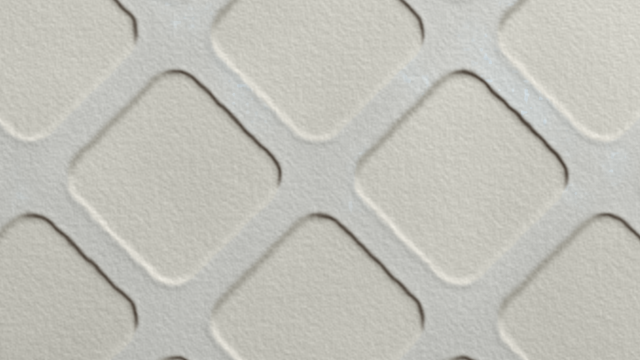
This texture is drawn by a Shadertoy shader. Its source:

```glsl
const float PITCH = 0.563;
const float HALF_SIDE = 0.235;
const float CORNER = 0.088;
const vec2 FIRST_CENTER = vec2(0.484, 0.507);

const vec3 FLOOR_COLOR = vec3(0.770, 0.765, 0.730);
const vec3 RIDGE_COLOR = vec3(0.757, 0.760, 0.742);
const vec3 SHADOW_COLOR = vec3(0.31, 0.275, 0.24);
const vec3 SHADE_COLOR = vec3(0.56, 0.55, 0.51);
const vec3 LIGHT_COLOR = vec3(0.90, 0.89, 0.855);
const vec3 FROST_COLOR = vec3(0.82, 0.87, 0.90);

float hash(vec2 p) {
    return fract(sin(dot(p, vec2(127.1, 311.7))) * 43758.5453);
}

float noise(vec2 p) {
    vec2 i = floor(p);
    vec2 f = fract(p);
    f = f * f * (3.0 - 2.0 * f);
    return mix(mix(hash(i), hash(i + vec2(1.0, 0.0)), f.x),
               mix(hash(i + vec2(0.0, 1.0)), hash(i + vec2(1.0, 1.0)), f.x), f.y);
}

float fbm(vec2 p) {
    float sum = 0.0;
    float weight = 0.5;
    for (int i = 0; i < 4; i++) {
        sum += weight * noise(p);
        p = p * 2.03 + 17.3;
        weight *= 0.5;
    }
    return sum;
}

// Distance to a rounded square in x, outward normal in yz
vec3 roundedSquare(vec2 p, float halfSide, float radius) {
    vec2 w = abs(p) - (halfSide - radius);
    vec2 outer = max(w, 0.0);
    float d = length(outer) + min(max(w.x, w.y), 0.0) - radius;
    vec2 normal = sign(p) * outer / max(length(outer), 1e-4);
    return vec3(d, normal);
}

// Soft line centred on a given distance
float band(float d, float center, float width) {
    float x = (d - center) / width;
    return exp(-x * x);
}

float facing(vec2 normal, vec2 direction, float start, float end) {
    return smoothstep(start, end, dot(normal, normalize(direction)));
}

// Sand height and its slope toward the light
float sandHeight(vec2 p) {
    return 0.65 * noise(p * 95.0) + 0.35 * noise(p * 190.0 + 31.0);
}

float sandRelief(vec2 p) {
    return sandHeight(p) - sandHeight(p + vec2(0.0035, 0.0045));
}

void mainImage(out vec4 fragColor, in vec2 fragCoord) {
    vec2 uv = fragCoord / iResolution.xy;
    vec2 p = fragCoord / iResolution.y;
    float pixel = 1.0 / iResolution.y;

    // Diagonal grid: x points up-right, y points up-left
    vec2 q = p - FIRST_CENTER;
    q = vec2(q.x + q.y, q.y - q.x) * 0.70711;
    vec2 cell = floor(q / PITCH + 0.5);
    vec2 local = q - cell * PITCH;
    float variation = hash(cell + 4.7);

    // Recess with a slightly uneven rim
    vec3 recess = roundedSquare(local, HALF_SIDE, CORNER);
    float d = recess.x + 0.005 * (noise(p * 38.0) - 0.5) + 0.004 * (fbm(p * 9.0) - 0.5);
    vec2 normal = recess.yz;
    float inside = 1.0 - smoothstep(-0.002 - pixel, 0.002 + pixel, d);

    // Base colours and uneven overall light
    vec3 color = mix(RIDGE_COLOR, FLOOR_COLOR, inside);
    color += 0.055 * (uv.y - 0.5) + 0.025 * (uv.x - 0.5);
    color += 0.045 * (fbm(p * 4.0 + 8.0) - 0.47) + 0.012 * (variation - 0.5);

    // Pale frost on parts of the ridges
    float frost = smoothstep(0.5, 0.72, fbm(p * 5.0 + 2.6)) * (1.0 - inside);
    float speck = smoothstep(0.68, 0.9, noise(p * 80.0 + 5.0));
    color = mix(color, FROST_COLOR, frost * (0.25 + 0.6 * speck));

    // Soft shade on the upper left wall, faint light on the lower right
    float upperLeft = facing(normal, vec2(0.25, 1.0), 0.45, 0.95);
    float lowerRight = facing(normal, vec2(0.0, -1.0), 0.6, 1.0);
    color = mix(color, SHADE_COLOR, 0.62 * upperLeft * band(d, -0.006, 0.012));
    color += 0.035 * lowerRight * band(d, -0.008, 0.012);

    // Bright lower left wall
    float lowerLeft = facing(normal, vec2(-1.0, -0.3), 0.3, 0.9);
    float gleam = 0.7 + 0.3 * noise(p * 16.0 + 9.0);
    color = mix(color, LIGHT_COLOR, gleam * lowerLeft * band(d, -0.006, 0.010));
    color -= 0.05 * lowerLeft * band(d, 0.011, 0.010);

    // Thin cast shadow below the upper right rim
    float upperRight = facing(normal, vec2(1.0, 0.0), 0.3, 0.9);
    float depth = 0.82 + 0.18 * variation;
    color += 0.03 * upperRight * band(d, 0.012, 0.010);
    color = mix(color, SHADE_COLOR, 0.45 * upperRight * band(d, -0.006, 0.012));
    color = mix(color, SHADOW_COLOR, depth * upperRight * band(d, -0.002, 0.0058));

    // Sand grain
    color += 0.085 * sandRelief(p) + 0.02 * (noise(p * 140.0) - 0.5);
    fragColor = vec4(clamp(color, 0.0, 1.0), 1.0);
}
```
